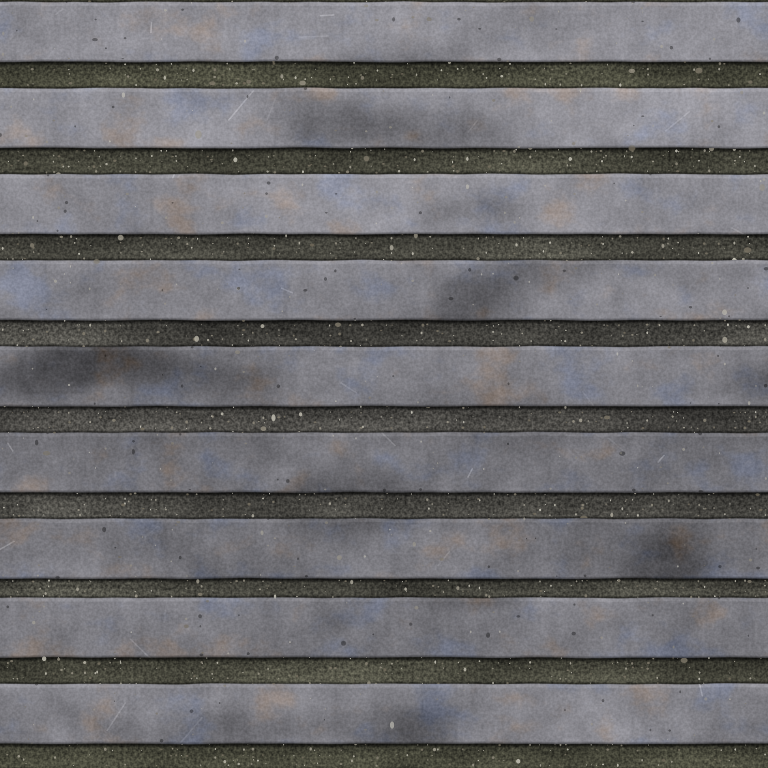
Give the GLSL for this texture, as a Shadertoy shader.

```glsl
// Nine worn blue-grey metal slats, separated by dark dirt-filled grooves.
// Each row is a signed distance from its groove's centre line; periodic gradient
// noise stains and grains the metal, hashed cells scatter grit, a loop adds scratches.

vec3 hash(vec2 p) {
    vec3 q = fract(p.xyx * vec3(.1031, .1030, .0973));
    q += dot(q, q.yxz + 33.33);
    return fract((q.xxy + q.yzz) * q.zyx);
}

float corner(vec2 cell, vec2 offset, float period) {
    float angle = 6.2832 * hash(vec2(mod(cell.x, period), cell.y) + 17.).x;
    return dot(vec2(cos(angle), sin(angle)), offset);
}

// Gradient noise, about -0.7 to 0.7, repeating in x
float noise(vec2 p, float period) {
    vec2 i = floor(p), f = fract(p), e = vec2(0, 1);
    vec2 u = f * f * f * (f * (f * 6. - 15.) + 10.);
    return mix(mix(corner(i, f, period), corner(i + e.yx, f - e.yx, period), u.x),
               mix(corner(i + e, f - e, period), corner(i + 1., f - 1., period), u.x), u.y);
}

float fbm(vec2 p, float period) {
    float sum = 0., gain = 1.;
    for (int i = 0; i < 5; i++) {
        sum += gain * noise(p, period);
        p = p * 2. + vec2(0, 31);
        period *= 2.;
        gain *= .58;
    }
    return sum;
}

// Scattered grains, at most one per cell: x = coverage, y = random tint
vec2 grit(vec2 uv, float cells, float chance, float pixel) {
    vec2 p = uv * cells, cell = floor(p);
    vec3 h = hash(cell + cells), k = hash(cell + cells * 2.3);
    vec2 d = p - cell - .35 - .3 * h.xy;
    d *= vec2(.8 + .7 * k.x, .8 + .7 * k.y);
    float radius = mix(.09, .27, k.z * k.z), soft = pixel * cells * .7;
    float dotShape = 1. - smoothstep(radius - soft, radius + soft, length(d));
    return vec2(dotShape * step(h.z, chance), k.x);
}

void mainImage(out vec4 fragColor, in vec2 fragCoord) {
    vec2 uv = fragCoord / iResolution.xy;
    float pixel = 1. / min(iResolution.x, iResolution.y);

    // Rows run downward; the seventh groove is cut narrower than the rest
    float down = fract(1. - uv.y - .0807);
    down += .0091 * step(.6865, down);
    float row = down * 9. / 1.0091 - .151;
    float slatId = mod(floor(row), 9.);
    float grooveId = mod(floor(row + .5), 9.);
    float fromCentre = (fract(row + .5) - .5) * .1121;

    // Depth inside the groove below its upper edge and above its lower edge
    float below = fromCentre + .017 + .0016 * noise(vec2(uv.x * 14., grooveId * 5.3 + .4), 14.);
    float above = .017 - fromCentre + .0016 * noise(vec2(uv.x * 18., grooveId * 7.7 + .6), 18.);
    float soft = max(pixel * .8, .001);
    float groove = smoothstep(-soft, soft, min(below, above));

    // Shared textures
    vec2 slatUv = uv + vec2(0, slatId * 3.7);
    float broad = fbm(slatUv * vec2(3, 5), 3.);
    float mottle = fbm(slatUv * vec2(22, 26) + 9., 22.);
    float grain = noise(uv * 230., 230.) + .7 * noise(uv * 410. + vec2(0, 7), 410.);

    // Metal: row brightness, soot smudges, mottling and rust stains
    float tone = .505 + .055 * cos(6.2832 * slatId / 9.);
    tone += .085 * broad + .05 * mottle + .055 * grain;
    float smudge = noise(slatUv * vec2(4, 9) + vec2(0, 51), 4.);
    tone -= .15 * smoothstep(.12, .55, smudge);
    tone += .022 * noise(slatUv * vec2(90, 14), 90.);
    vec3 metal = tone * vec3(.99, .985, 1.03);
    float tint = fbm(slatUv * vec2(10, 13) + vec2(0, 83), 10.);
    metal += vec3(.045, .004, -.04) * smoothstep(.15, .8, tint);
    metal += vec3(-.025, -.005, .035) * smoothstep(.1, .7, -tint);
    metal *= 1. - .35 * smoothstep(.004, 0., -below) * smoothstep(0., .01, above);
    metal += .05 * smoothstep(.003, .001, abs(above + .003));

    // Short faint scratches
    for (int i = 0; i < 36; i++) {
        vec3 h = hash(vec2(float(i) * 3.1, 47.)), k = hash(vec2(float(i) * 5.7, 91.));
        float angle = 6.2832 * h.z;
        vec2 dir = vec2(cos(angle), sin(angle)), d = uv - h.xy;
        d -= dir * clamp(dot(d, dir), 0., .01 + .04 * k.x);
        metal += .12 * k.y * smoothstep(.0004 + pixel, .0003, length(d));
    }

    // Dirt: shadow under the upper lip, paler bed, dark lower seam, mossy tinge
    float dirtTone = .245 + .05 * fbm(uv * vec2(12, 40), 12.) + .13 * grain;
    dirtTone += .045 * smoothstep(.006, .026, below);
    dirtTone *= mix(.35, 1., smoothstep(.0005, .0065, below));
    dirtTone *= mix(.5, 1., smoothstep(0., .004, above));
    dirtTone *= 1. + .35 * noise(vec2(uv.x * 5., grooveId * 3.3 + .5), 5.);
    float moss = .5 + .5 * cos(6.2832 * (grooveId + .5) / 9.);
    vec3 dirt = dirtTone * mix(vec3(1.02, 1, .95), vec3(1, 1, .82), moss);

    // Grit lies thick in the grooves and thin on the slats
    vec3 color = mix(metal, dirt, groove);
    for (int i = 0; i < 3; i++) {
        float cells = 150. - 45. * float(i);
        vec2 g = grit(uv, cells, mix(.012, .13 - .035 * float(i), groove), pixel);
        vec3 stone = mix(vec3(.44, .41, .35), vec3(.85, .84, .79), g.y);
        color = mix(color, stone, g.x * mix(.55, .8, groove));
    }
    vec2 pits = grit(uv + .37, 80., .03, pixel);
    color *= 1. - .35 * pits.x * (1. - groove);

    fragColor = vec4(clamp(color, 0., 1.), 1);
}
```
